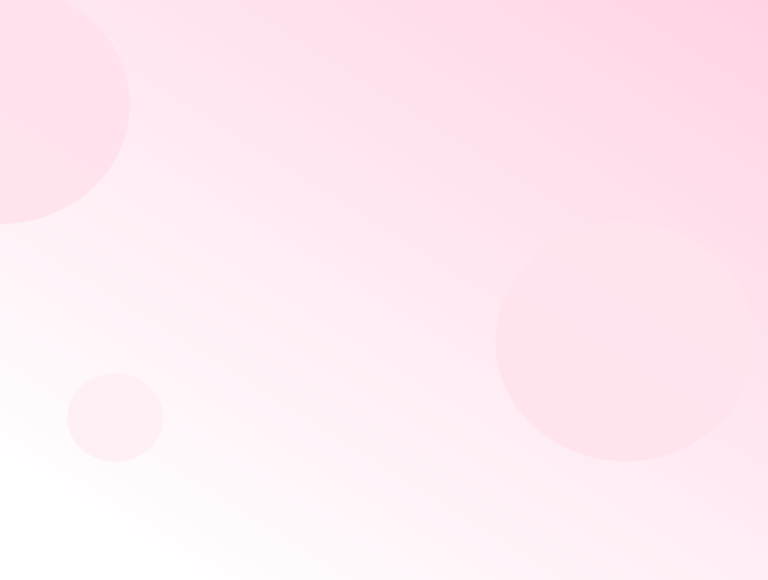
Give the GLSL for this background, as a WebGL 2 fragment shader.

```glsl
#version 300 es
precision highp float;
// Soft pink diagonal gradient with three pale, slightly flattened discs.

uniform vec2 u_resolution;
out vec4 outColor;

// Gradient: colours at both ends, slope across the canvas, starting offset
const vec3 WHITE = vec3(1.0);
const vec3 ROSE = vec3(1.0, 0.827, 0.902);
const vec2 GRADIENT_SLOPE = vec2(0.50, 0.602);
const float GRADIENT_START = 0.102;

// Discs: xy = centre, z = horizontal radius, in fractions of the canvas
const int DISC_COUNT = 3;
const vec3 DISCS[DISC_COUNT] = vec3[](
  vec3(0.000, 0.820, 0.169),
  vec3(0.814, 0.411, 0.169),
  vec3(0.150, 0.280, 0.0625)
);
const vec3 DISC_COLORS[DISC_COUNT] = vec3[](
  vec3(1.0, 0.882, 0.925),
  vec3(1.0, 0.890, 0.930),
  vec3(1.0, 0.937, 0.961)
);
const float DISC_STRETCH = 1.22; // vertical to horizontal radius, in canvas fractions
const float DISC_OPACITY = 0.88;

// Coverage of a disc, smoothed over about one pixel
float discMask(vec2 uv, vec3 disc, float edge) {
  vec2 offset = (uv - disc.xy) / vec2(1.0, DISC_STRETCH);
  float dist = length(offset) - disc.z;
  return 1.0 - smoothstep(-edge, edge, dist);
}

void main() {
  vec2 uv = gl_FragCoord.xy / u_resolution;
  float edge = 0.75 / u_resolution.x;

  // Background
  float t = clamp(dot(uv, GRADIENT_SLOPE) - GRADIENT_START, 0.0, 1.0);
  vec3 color = mix(WHITE, ROSE, t);

  // Discs
  for (int i = 0; i < DISC_COUNT; i++) {
    float mask = discMask(uv, DISCS[i], edge);
    color = mix(color, DISC_COLORS[i], DISC_OPACITY * mask);
  }

  outColor = vec4(color, 1.0);
}
```
